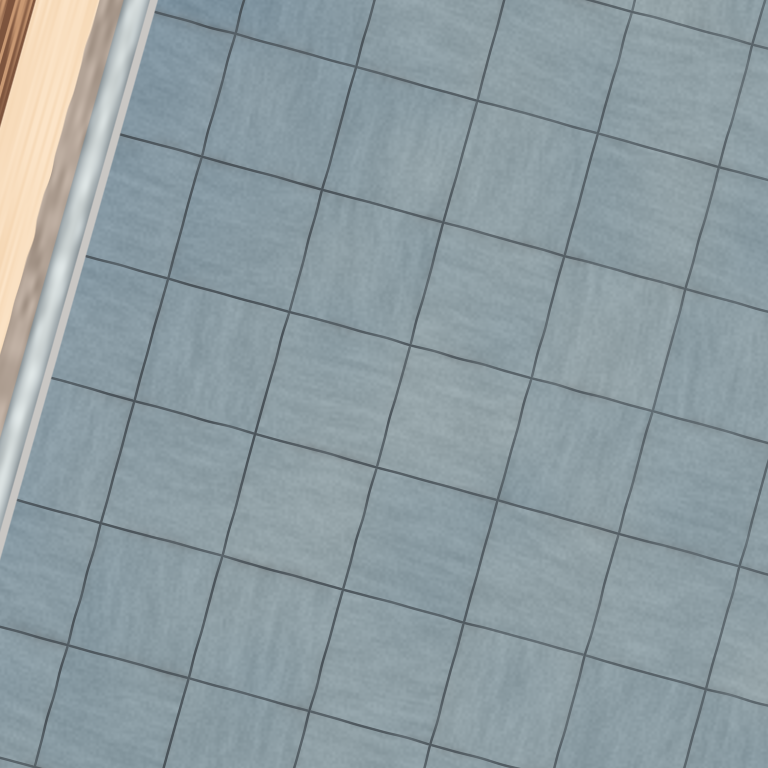
Reproduce this texture procedurally as a WebGL 1 fragment shader.

```glsl
precision highp float;
// Slanted grid of blue-grey stone paving slabs beside a pale layered kerb.
// Rotated cell coordinates give joints and slabs; stretched noise gives the
// grain, cellular noise the dirt, and distance to the kerb edge its bands.
uniform vec2 u_resolution;

// Layout, in canvas units
const float GRID_ANGLE = 0.2675;
const vec2 GRID_ANCHOR = vec2(0.534, 0.551);
const vec2 SLAB_SIZE = vec2(0.1634, 0.1650);
const float JOINT_HALF = 0.0014;
const float KERB_ANGLE = 0.275;
const vec2 KERB_ANCHOR = vec2(0.2057, 1.0);
const float RIM_END = 0.010;
const float TUBE_END = 0.043;
const float LEDGE_END = 0.073;
const float CREAM_END = 0.153;

// Strength of wear and variation
const float GRAIN = 0.065;
const float SPECKLE = 0.035;
const float SLAB_VARIATION = 0.022;
const float DIRT = 0.55;

const vec3 SLAB_COOL = vec3(0.465, 0.555, 0.620);
const vec3 SLAB_GREY = vec3(0.560, 0.625, 0.650);
const vec3 JOINT_COLOUR = vec3(0.285, 0.320, 0.345);
const vec3 DIRT_COLOUR = vec3(0.400, 0.415, 0.420);
const vec3 RIM_COLOUR = vec3(0.790, 0.780, 0.770);
const vec3 TUBE_SHADE = vec3(0.560, 0.600, 0.620);
const vec3 TUBE_LIGHT = vec3(0.830, 0.860, 0.860);
const vec3 LEDGE_COLOUR = vec3(0.690, 0.630, 0.580);
const vec3 CREAM = vec3(0.990, 0.900, 0.790);
const vec3 TAN = vec3(0.790, 0.600, 0.450);
const vec3 BROWN = vec3(0.490, 0.330, 0.240);

float hash(vec2 p) {
  p = fract(p * vec2(0.1031, 0.1137));
  p += dot(p, p.yx + 33.33);
  return fract((p.x + p.y) * p.x * 17.31);
}

float valueNoise(vec2 p) {
  vec2 i = floor(p), f = fract(p);
  f = f * f * (3.0 - 2.0 * f);
  return mix(mix(hash(i), hash(i + vec2(1.0, 0.0)), f.x),
             mix(hash(i + vec2(0.0, 1.0)), hash(i + 1.0), f.x), f.y);
}

// Distance to the nearest scattered point
float cellular(vec2 p) {
  float nearest = 2.0;
  for (int y = -1; y <= 1; y++) {
    for (int x = -1; x <= 1; x++) {
      vec2 c = floor(p) + vec2(float(x), float(y));
      vec2 point = c + vec2(hash(c + 71.0), hash(c + 137.0));
      nearest = min(nearest, distance(p, point));
    }
  }
  return nearest;
}

// Axes turned clockwise by the given angle
vec2 turn(vec2 p, float angle) {
  float c = cos(angle), s = sin(angle);
  return vec2(c * p.x - s * p.y, s * p.x + c * p.y);
}

vec3 paving(vec2 p, float pixel) {
  vec2 q = turn(p - GRID_ANCHOR, GRID_ANGLE) / SLAB_SIZE;
  vec2 wobble = vec2(valueNoise(q.yx * 5.0 + 40.0), valueNoise(q * 5.0 + 80.0));
  vec2 cell = floor(q) + 50.0;
  vec2 gap = abs(fract(q + 0.5 + (wobble - 0.5) * 0.008) - 0.5) * SLAB_SIZE;

  // Grain runs across or along each slab
  vec2 g = hash(cell + 9.0) < 0.5 ? q : q.yx;
  g = turn(g, 0.25 * (hash(cell + 23.0) - 0.3)) + cell * 7.0 + 200.0;
  float grain = 0.6 * valueNoise(g * vec2(3.0, 15.0))
              + 0.4 * valueNoise(g * vec2(9.0, 38.0)) - 0.5;
  float speckle = valueNoise(p * 260.0 + 20.0) - 0.5;
  float cool = smoothstep(0.75, -0.15, p.x + 0.55 * (1.0 - p.y));
  vec3 colour = mix(SLAB_GREY, SLAB_COOL, cool);
  colour += GRAIN * grain + SPECKLE * speckle;
  colour += SLAB_VARIATION * (hash(cell) - 0.5) * vec3(1.3, 1.0, 0.7);
  colour += 0.03 * (valueNoise(p * 9.0 + 60.0) - 0.5) * vec3(1.2, 0.9, 0.6);

  // Patchy dirt gathers at the joints, more toward the lower left
  float patches = smoothstep(0.65, 0.15, cellular(q * vec2(2.2, 3.0) + 90.0));
  patches *= 0.35 + 0.65 * valueNoise(q * 24.0 + 300.0);
  float nearJoint = max(exp(-gap.y * 150.0), 0.6 * exp(-gap.x * 190.0));
  colour = mix(colour, DIRT_COLOUR,
               DIRT * patches * nearJoint * mix(1.0, 0.6, p.x));

  // Joints, fainter toward the right
  vec2 line = 1.0 - smoothstep(JOINT_HALF - 0.5 * pixel, JOINT_HALF + 0.8 * pixel, gap);
  line *= 0.72 + 0.28 * wobble;
  float joint = max(line.x, line.y) * mix(1.0, 0.78, smoothstep(0.3, 1.0, p.x));
  return mix(colour, JOINT_COLOUR, joint);
}

// Bands ordered by distance d from the paving edge, s along it
vec3 kerb(float d, float s, float pixel) {
  float wear = valueNoise(vec2(d * 120.0, s * 35.0) + 50.0);
  float streak = valueNoise(vec2(d * 260.0, s * 5.0) + 90.0);
  float bulge = sin(3.14159 * clamp((d - RIM_END) / (TUBE_END - RIM_END), 0.0, 1.0));
  vec3 tube = mix(TUBE_SHADE, TUBE_LIGHT, bulge) + 0.10 * (wear - 0.5);
  vec3 ledge = LEDGE_COLOUR + 0.16 * (wear - 0.5);
  vec3 cream = CREAM - vec3(0.03, 0.06, 0.09) * streak;
  vec3 boards = mix(BROWN, TAN, smoothstep(0.35, 0.75, streak));
  vec3 colour = mix(RIM_COLOUR, tube, smoothstep(-pixel, pixel, d - RIM_END));
  colour = mix(colour, ledge, smoothstep(-pixel, pixel, d - TUBE_END));
  colour = mix(colour, cream, smoothstep(-pixel, pixel, d - LEDGE_END - 0.004 * (wear - 0.5)));
  return mix(colour, boards, smoothstep(-pixel, pixel, d - CREAM_END));
}

void main() {
  float pixel = 1.0 / u_resolution.y;
  vec2 p = gl_FragCoord.xy * pixel;
  vec2 k = turn(p - KERB_ANCHOR, KERB_ANGLE);
  float onKerb = smoothstep(-pixel, pixel, -k.x);
  vec3 colour = mix(paving(p, pixel), kerb(-k.x, k.y + 2.0, pixel), onKerb);
  gl_FragColor = vec4(colour, 1.0);
}
```
